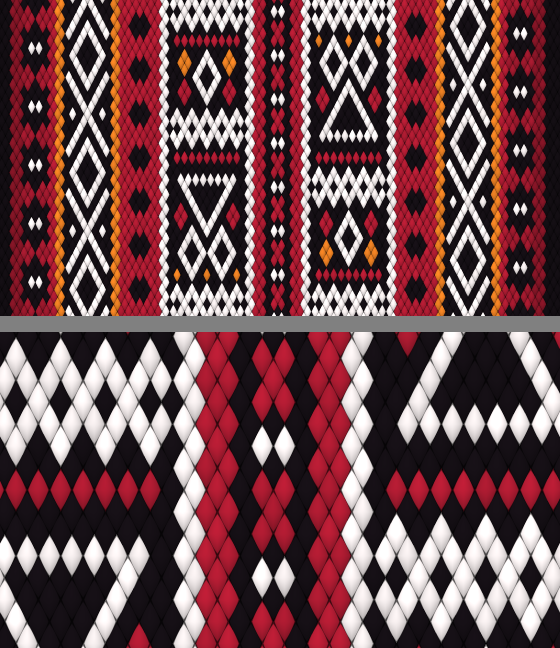
Top: the whole. Bottom: its middle third, enlarged.
Reproduce this pattern procedurally as a Shadertoy shader.

```glsl
const vec3 BLACK = vec3(0.085, 0.062, 0.085);
const vec3 RED = vec3(0.70, 0.11, 0.20);
const vec3 WHITE = vec3(1.0, 0.97, 0.97);
const vec3 ORANGE = vec3(0.94, 0.51, 0.14);
const vec2 STITCHES = vec2(84.7, 43.2); // half columns and rows per canvas height

float hash(vec2 p) {
    vec3 q = fract(p.xyx * 0.1031);
    q += dot(q, q.yzx + 33.33);
    return fract((q.x + q.y) * q.z);
}

bool same(float a, float b) { return abs(a - b) < 0.1; }

float wrap(float v, float period) { return mod(v + 0.5 * period, period) - 0.5 * period; }

float diamond(vec2 d) { return abs(d.x) + abs(d.y); }

// Two crossing zigzags, five rows tall
bool zigzagBand(vec2 d) {
    bool crossing = same(wrap(d.x + d.y + 2.0, 4.0), 0.0) || same(wrap(d.x - d.y + 2.0, 4.0), 0.0);
    return crossing && abs(d.y) < 2.5 && d.x < 9.5;
}

// Wide black panel: x is the distance from its axis, y the row
vec3 panelColor(vec2 d) {
    if (d.x > 10.5) return WHITE;
    if (zigzagBand(d + vec2(0.0, 4.0)) || zigzagBand(vec2(d.x, abs(d.y) - 20.0))) return WHITE;
    if (d.x < 8.5 && (same(d.y, 0.0) || same(d.y, -16.0))) return RED;

    // Single diamond with coloured lozenges
    if (same(diamond(d + vec2(0.0, 11.0)), 3.0)) return WHITE;
    if (same(diamond(d - vec2(6.0, -13.0)), 1.0)) return ORANGE;
    if (same(diamond(d - vec2(6.0, -9.0)), 1.0)) return RED;

    // Triangle standing on a pair of diamonds
    bool base = same(d.y, 3.0) && d.x < 7.5;
    bool sides = same(d.x + d.y, 10.0) && d.y > 2.5 && d.y < 10.5;
    if (base || sides || same(diamond(d - vec2(4.0, 13.0)), 3.0)) return WHITE;
    if (same(diamond(d - vec2(7.0, 8.0)), 1.0)) return RED;
    if (same(d.y, 16.0) && same(wrap(d.x, 8.0), 0.0)) return ORANGE;
    return BLACK;
}

// Nested diamonds with crosses between them
vec3 diamondStripColor(vec2 d) {
    float ring = diamond(d);
    bool lines = same(ring, 4.0) || same(ring, 8.0);
    bool dots = same(ring, 12.0) && same(d.x, 4.0);
    return d.x < 5.5 && (lines || dots) ? WHITE : BLACK;
}

// Narrow centre strip of white pairs and red clusters
vec3 centreColor(vec2 d) {
    if (d.x > 1.5) return BLACK;
    if (same(d.y, 0.0)) return WHITE;
    return abs(d.y) > 1.5 ? RED : BLACK;
}

// Outer strip of white pairs inside dark hexagons
vec3 pairStripColor(vec2 d) {
    if (same(d.y, 0.0) && d.x < 1.5) return WHITE;
    return 0.5 * d.x + abs(d.y) > 3.9 ? RED * 0.9 : BLACK;
}

// Colour of one stitch; the two halves are half-turn copies
vec3 stitchColor(vec2 cell) {
    float a = abs(cell.x);
    float row = cell.x < 0.0 ? cell.y : -cell.y;
    if (a < 3.5) return centreColor(vec2(a, wrap(cell.y + 2.0, 6.0)));
    if (a < 6.5) return RED;
    if (a < 31.5) return panelColor(vec2(abs(a - 19.0), row));
    if (a < 42.5) {
        bool blot = abs(a - 37.0) < 2.5 && abs(wrap(row, 6.0)) < 1.5;
        return blot ? BLACK : RED;
    }
    if (a < 59.5) {
        float x = abs(a - 51.0);
        return x > 6.5 ? ORANGE : diamondStripColor(vec2(x, wrap(row - 2.0, 16.0)));
    }
    if (a < 61.5) return RED;
    if (a < 68.5) return pairStripColor(vec2(abs(a - 65.0), wrap(row - 1.0, 8.0)));
    return a < 71.5 ? RED * 0.75 : BLACK * 0.85;
}

// Leaf-shaped stitches on a staggered grid
vec3 weave(vec2 p, float blur) {
    vec2 g = vec2(p.x, -p.y) * STITCHES + vec2(0.59, 0.0);
    vec2 diagonal = 2.0 * floor(vec2(g.x + g.y, g.x - g.y) * 0.5) + 1.0;
    vec2 cell = 0.5 * vec2(diagonal.x + diagonal.y, diagonal.x - diagonal.y);
    vec2 d = g - cell;
    float leaf = mix(diamond(d), length(d), 0.3);
    float body = 1.0 - smoothstep(0.9 - blur, 0.9 + blur, leaf);
    float light = 1.02 - 0.14 * d.y - 0.05 * d.x - 0.2 * leaf * leaf;
    light *= 0.95 + 0.1 * hash(cell + 100.0);
    return stitchColor(cell) * light * mix(0.36, 1.0, body);
}

void mainImage(out vec4 fragColor, in vec2 fragCoord) {
    float blur = 0.03 + 0.2 * STITCHES.x / iResolution.y;
    vec3 color = vec3(0.0);
    // Four samples per pixel
    for (int i = 0; i < 4; i++) {
        vec2 offset = vec2(i % 2, i / 2) * 0.5 - 0.25;
        vec2 p = (fragCoord + offset - 0.5 * iResolution.xy) / iResolution.y;
        color += weave(p, blur) * 0.25;
    }
    fragColor = vec4(min(color, 1.0), 1.0);
}
```
